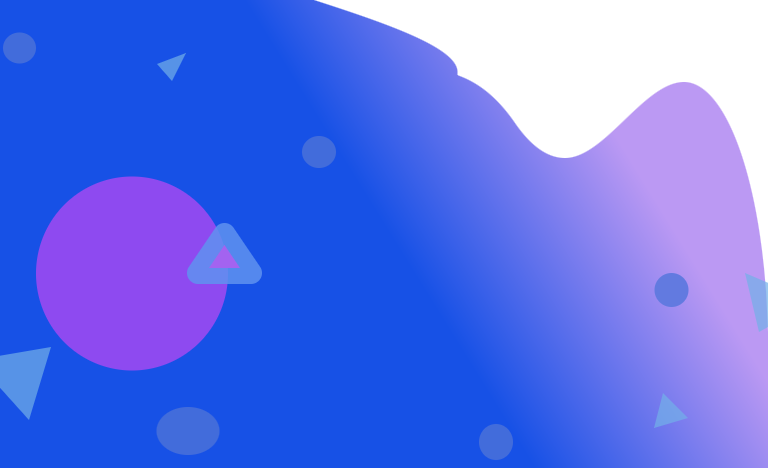
Give the GLSL for this background, as a Shadertoy shader.

```glsl
// Draws a blue to lilac wavy hill on white, scattered with discs and triangles.

// Cubic curve from a to b with end slopes ma and mb, s in 0..1
float hermite(float a, float b, float ma, float mb, float s) {
    s = clamp(s, 0.0, 1.0);
    float u = 1.0 - s;
    return a * u * u * (1.0 + 2.0 * s) + b * s * s * (3.0 - 2.0 * s)
         + s * u * (ma * u - mb * s);
}

float ellipseDistance(vec2 p, vec2 center, vec2 radii) {
    return (length((p - center) / radii) - 1.0) * min(radii.x, radii.y);
}

float triangleDistance(vec2 p, vec2 a, vec2 b, vec2 c) {
    vec2 corner[3] = vec2[3](a, b, c);
    float winding = sign((b.x - a.x) * (c.y - a.y) - (b.y - a.y) * (c.x - a.x));
    float nearest = 1e5, side = 1e5;
    for (int i = 0; i < 3; i++) {
        vec2 edge = corner[(i + 1) % 3] - corner[i], q = p - corner[i];
        vec2 offset = q - edge * clamp(dot(q, edge) / dot(edge, edge), 0.0, 1.0);
        nearest = min(nearest, length(offset));
        side = min(side, winding * (edge.x * q.y - edge.y * q.x));
    }
    return side > 0.0 ? -nearest : nearest;
}

// Negative inside the hill: an overhanging lobe joined to a rolling crest
float hillField(vec2 p) {
    float lobe = p.x - hermite(3.14, 4.575, 2.23, 0.0, (4.68 - p.y) / 0.72);
    float crest;
    if (p.x < 5.15) crest = hermite(3.93, 3.45, -0.203, -0.841, (p.x - 4.57) / 0.58);
    else if (p.x < 5.65) crest = hermite(3.45, 3.10, -0.725, 0.0, (p.x - 5.15) / 0.5);
    else if (p.x < 6.84) crest = mix(3.10, 3.86, smoothstep(5.65, 6.84, p.x));
    else crest = 1.18 + 2.68 * sqrt(max(0.0, 1.0 - pow((p.x - 6.84) / 0.84, 2.0)));
    return min(lobe, p.y - crest);
}

void mainImage(out vec4 fragColor, in vec2 fragCoord) {
    // The canvas is 7.68 units wide
    float pixel = 7.68 / iResolution.x;
    vec2 p = fragCoord * pixel;

    // Hill with its diagonal gradient
    float blend = clamp((dot(p, vec2(0.85, 0.527)) - 4.546) / 2.44, 0.0, 1.0);
    vec3 hillColor = mix(vec3(0.09, 0.318, 0.902), vec3(0.733, 0.60, 0.953), blend);
    float hill = hillField(p);
    vec3 color = mix(vec3(1.0), hillColor, clamp(0.5 - hill / max(fwidth(hill), 1e-5), 0.0, 1.0));

    // Large violet disc
    float disc = ellipseDistance(p, vec2(1.32, 1.945), vec2(0.96, 0.97));
    color = mix(color, vec3(0.557, 0.29, 0.941), clamp(0.5 - disc / pixel, 0.0, 1.0));

    // Small translucent discs: center, radii
    vec4 discs[5] = vec4[5](
        vec4(0.195, 4.20, 0.165, 0.155), vec4(3.19, 3.16, 0.17, 0.16),
        vec4(1.88, 0.37, 0.315, 0.24), vec4(4.96, 0.26, 0.17, 0.18),
        vec4(6.715, 1.78, 0.17, 0.17));
    for (int i = 0; i < 5; i++) {
        float d = ellipseDistance(p, discs[i].xy, discs[i].zw);
        vec3 tint = i < 4 ? vec3(0.26, 0.424, 0.86) : vec3(0.385, 0.48, 0.88);
        color = mix(color, tint, clamp(0.5 - d / pixel, 0.0, 1.0));
    }

    // Pale blue triangles: three corners each
    vec2 corners[12] = vec2[12](
        vec2(1.57, 4.04), vec2(1.86, 4.15), vec2(1.72, 3.87),
        vec2(-0.25, 1.08), vec2(0.51, 1.21), vec2(0.29, 0.48),
        vec2(6.63, 0.75), vec2(6.88, 0.50), vec2(6.54, 0.40),
        vec2(7.45, 1.95), vec2(8.13, 1.66), vec2(7.59, 1.36));
    for (int i = 0; i < 12; i += 3) {
        float d = triangleDistance(p, corners[i], corners[i + 1], corners[i + 2]);
        color = mix(color, vec3(0.447, 0.69, 0.91), 0.7 * clamp(0.5 - d / pixel, 0.0, 1.0));
    }

    // Rounded triangle with a violet core
    float badge = triangleDistance(p, vec2(2.245, 2.34), vec2(1.98, 1.95), vec2(2.51, 1.95)) - 0.11;
    color = mix(color, vec3(0.372, 0.57, 0.94), 0.85 * clamp(0.5 - badge / pixel, 0.0, 1.0));
    float core = triangleDistance(p, vec2(2.245, 2.23), vec2(2.09, 2.0), vec2(2.40, 2.0));
    color = mix(color, vec3(0.64, 0.39, 0.94), clamp(0.5 - core / pixel, 0.0, 1.0));

    fragColor = vec4(color, 1.0);
}
```
